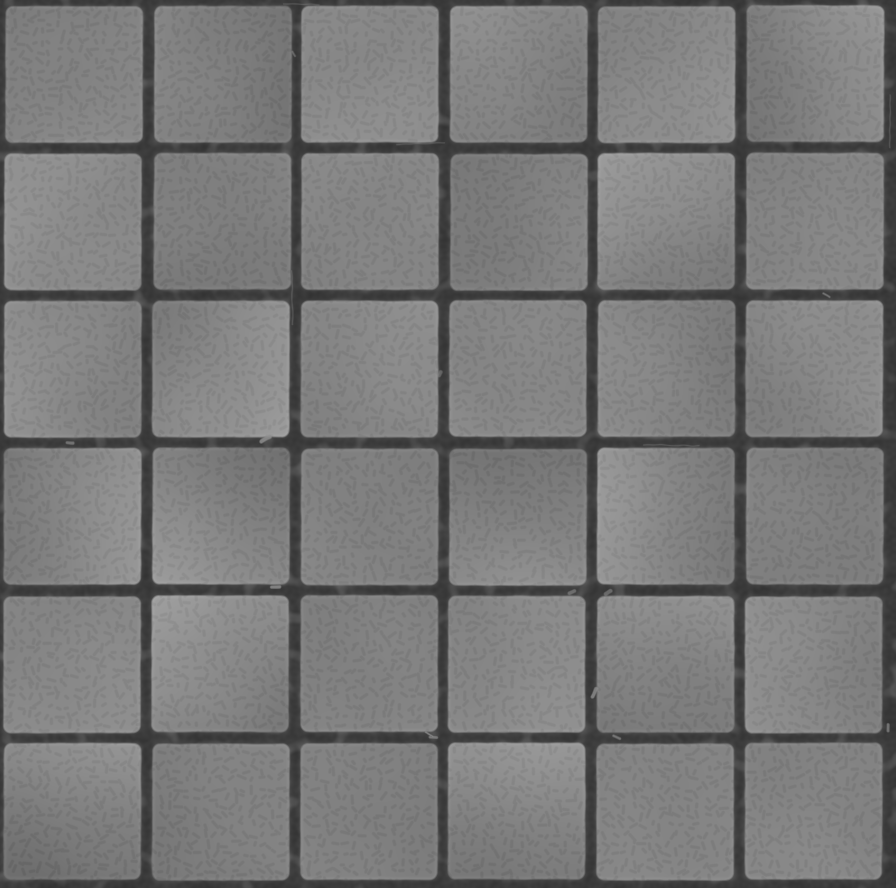
Give the GLSL for this texture, as a Shadertoy shader.

```glsl
vec2 hash2(vec2 p) {
    vec3 q = fract(p.xyx * vec3(0.1031, 0.1030, 0.0973));
    q += dot(q, q.yzx + 33.33);
    return fract((q.xx + q.yz) * q.zy);
}

float cornerSlope(vec2 corner, vec2 offset) {
    float angle = 6.2832 * hash2(corner).x;
    return dot(vec2(cos(angle), sin(angle)), offset);
}

float gradientNoise(vec2 p) {
    vec2 i = floor(p), f = fract(p);
    vec2 u = f * f * f * (f * (f * 6.0 - 15.0) + 10.0);
    vec2 e = vec2(1, 0);
    return mix(mix(cornerSlope(i, f), cornerSlope(i + e, f - e), u.x),
               mix(cornerSlope(i + e.yx, f - e.yx), cornerSlope(i + 1.0, f - 1.0), u.x), u.y);
}

float roundedBox(vec2 p, vec2 halfSize, float radius) {
    vec2 q = abs(p) - halfSize + radius;
    return length(max(q, 0.0)) + min(max(q.x, q.y), 0.0) - radius;
}

float segment(vec2 p, vec2 halfAxis) {
    float t = clamp(dot(p, halfAxis) / dot(halfAxis, halfAxis), -1.0, 1.0);
    return length(p - t * halfAxis);
}

// Short, randomly turned flecks on a jittered grid
float flecks(vec2 p) {
    vec2 cell = floor(p);
    float ink = 0.0;
    for (int y = -1; y <= 1; y++)
    for (int x = -1; x <= 1; x++) {
        vec2 id = cell + vec2(x, y);
        vec2 center = id + 0.5 + 0.7 * (hash2(id + 41.0) - 0.5);
        vec2 h = hash2(id + 87.0);
        vec2 axis = vec2(cos(h.x * 3.1416), sin(h.x * 3.1416)) * mix(0.12, 0.42, h.y);
        ink = max(ink, 1.0 - smoothstep(0.06, 0.28, segment(p - center, axis)));
    }
    return ink;
}

// Pale chips and long thin scratches lying along the joints
float debris(vec2 p, float pixel) {
    float amount = 0.0;
    for (int i = 0; i < 18; i++) {
        vec2 h = hash2(vec2(i, 19));
        vec2 k = hash2(vec2(i, 53));
        bool scratch = i % 4 == 0;
        vec2 center = vec2(h.x * 6.0, floor(h.y * 7.0) + (k.x - 0.5) * 0.07);
        vec2 axis = scratch ? vec2(0.1 + 0.14 * k.y, 0.012 * (k.x - 0.5))
                            : vec2(0.022, 0.03 * (k.y - 0.5)) * (0.4 + k.x);
        vec2 q = i % 3 == 1 ? p.yx : p;
        q.y += 0.008 * gradientNoise(q * 14.0);
        float width = scratch ? 0.004 : 0.006 + 0.008 * k.y;
        float mask = 1.0 - smoothstep(-pixel, pixel, segment(q - center, axis) - width);
        amount = max(amount, mask * (scratch ? 0.35 : 0.4 + 0.5 * k.x));
    }
    return amount;
}

void mainImage(out vec4 fragColor, in vec2 fragCoord) {
    vec2 uv = fragCoord / iResolution.xy;
    float pixel = 6.03 / iResolution.y;

    // Six by six tiles, slightly skewed
    vec2 p = uv * vec2(6.042, 6.019) + vec2(0.016 * (1.0 - uv.y), -0.017);
    vec2 id = clamp(floor(p), 0.0, 5.0);
    vec2 h = hash2(id + 11.0), k = hash2(id + 29.0);
    vec2 local = p - id - 0.5 + 0.01 * (k - 0.5);
    float wobble = 0.004 * gradientNoise(p * 9.0);
    float d = roundedBox(local, vec2(0.462), 0.05) + wobble;

    // Glaze: own brightness, slanted gradient, flecks
    float angle = 6.2832 * h.x;
    float slope = dot(local, vec2(cos(angle), sin(angle)));
    float glaze = 0.522 + 0.06 * (k.x - 0.5) + slope * mix(0.02, 0.15, h.y * h.y);
    glaze += 0.025 * gradientNoise(p * 1.7 + 5.0);
    glaze -= 0.035 * flecks(p * 16.0 + id * 3.0);
    glaze += 0.025 * smoothstep(-0.03, -0.005, d);

    // Grout: dark core, smudges, lighter haze beside the tiles
    float smudge = smoothstep(0.1, 0.5, gradientNoise(p * 8.0 + 31.0));
    float grout = 0.225 + 0.08 * exp(-max(d, 0.0) * 90.0) + 0.08 * smudge;
    grout += 0.04 * gradientNoise(p * 4.0) + 0.03 * gradientNoise(p * 25.0);

    float edge = max(pixel, 0.009);
    float shade = mix(glaze, grout, smoothstep(-edge, edge, d));
    shade = mix(shade, 0.56, debris(p, pixel));
    fragColor = vec4(vec3(shade), 1.0);
}
```
